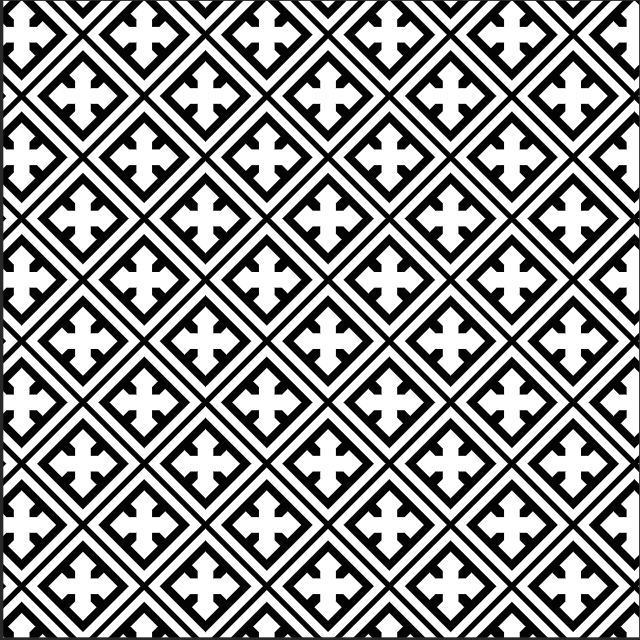
Give the GLSL for this pattern, as a three.js fragment shader.

```glsl
// Black and white diamond lattice with a barbed cross in every cell, inside a thin dark border.
#define PERIOD 0.1915               // cell diagonal, in canvas units
#define ORIGIN vec2(0.5126, 0.4670) // centre of one cell
#define FRAME_OUTER 0.469           // radii below are in cell diagonals
#define FRAME_INNER 0.374
#define CROSS_TIP 0.282
#define STEM_HALF 0.064
#define NOTCH_HALF 0.060
#define BORDER_LOW vec2(0.0052, 0.0042)  // left, bottom
#define BORDER_HIGH vec2(0.0014, 0.0014) // right, top
#define INK vec3(0.01)
#define PAPER vec3(1.0)
#define BORDER_COLOR vec3(0.16, 0.16, 0.17)

varying vec2 vUv;

const float INV_SQRT2 = 0.70711;

// Folds the diagonal lattice into the first quadrant of one cell.
vec2 foldCell(vec2 uv) {
  vec2 p = (uv - ORIGIN) / PERIOD;
  vec2 diagonal = fract(vec2(p.x + p.y, p.x - p.y) + 0.5) - 0.5;
  return abs(0.5 * vec2(diagonal.x + diagonal.y, diagonal.x - diagonal.y));
}

float diamond(vec2 p, float radius) {
  return (p.x + p.y - radius) * INV_SQRT2;
}

// Diamond with a diagonal notch cut into each side, leaving four arrow arms.
float barbedCross(vec2 p) {
  float channel = (abs(p.x - p.y) - NOTCH_HALF) * INV_SQRT2;
  float notch = max(STEM_HALF - min(p.x, p.y), channel);
  return max(diamond(p, CROSS_TIP), -notch);
}

float coverage(float dist, float pixel) {
  return clamp(0.5 - dist / pixel, 0.0, 1.0);
}

void main() {
  float pixel = fwidth(vUv.x);
  vec2 p = foldCell(vUv);

  // White frame and cross on black
  float frame = max(diamond(p, FRAME_OUTER), -diamond(p, FRAME_INNER));
  float white = coverage(min(frame, barbedCross(p)), pixel / PERIOD);
  vec3 color = mix(INK, PAPER, white);

  // Canvas border
  vec2 outside = max(BORDER_LOW - vUv, vUv - 1.0 + BORDER_HIGH);
  float inside = coverage(max(outside.x, outside.y), pixel);
  color = mix(BORDER_COLOR, color, inside);

  gl_FragColor = vec4(color, 1.0);
}
```
